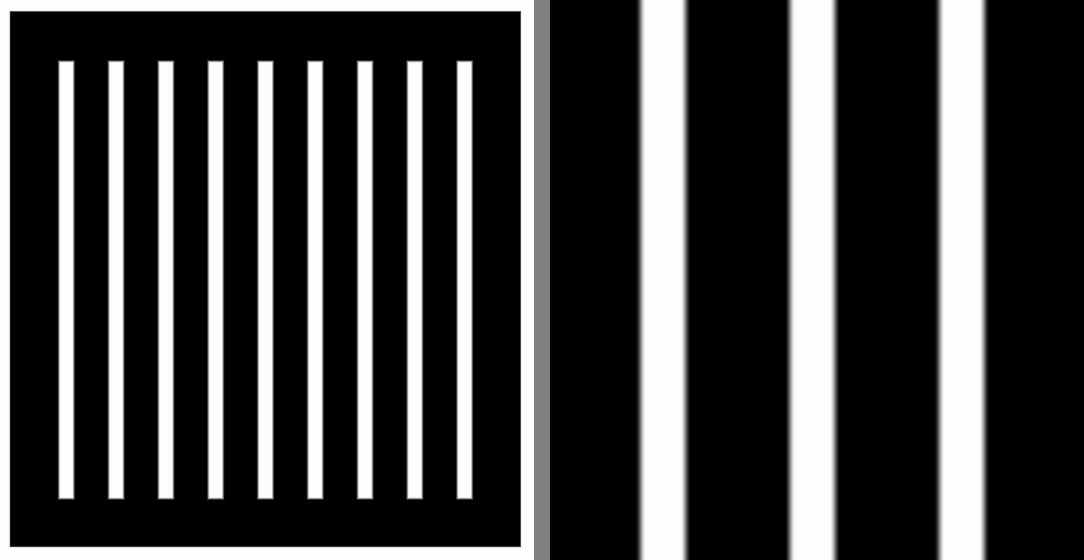
Left: the whole. Right: its middle third, enlarged.
Give the GLSL for this pattern, as a Shadertoy shader.

```glsl
// Lengths are fractions of the canvas height, measured from its centre
const vec3 PAPER = vec3(0.992);
const vec3 INK = vec3(0.0);
const vec2 PANEL_CENTER = vec2(-0.0029, 0.0016);
const vec2 PANEL_HALF = vec2(0.4561, 0.4782);
const vec2 BARS_CENTER = vec2(-0.0027, 0.0);
const vec2 BAR_HALF = vec2(0.0134, 0.3906);
const float BAR_PITCH = 0.0889;
const float BAR_COUNT = 9.0;
const float PANEL_SOFTNESS = 0.0018;
const float BAR_SOFTNESS = 0.0031;

float boxDistance(vec2 p, vec2 halfSize) {
    vec2 d = abs(p) - halfSize;
    return length(max(d, 0.0)) + min(max(d.x, d.y), 0.0);
}

// Coverage of a shape, with an edge never sharper than one pixel
float coverage(float dist, float softness) {
    float w = max(softness, 0.7 / iResolution.y);
    return 1.0 - smoothstep(-w, w, dist);
}

// Distance to the nearest bar in a finite, centred row
float barsDistance(vec2 p) {
    float lastIndex = 0.5 * (BAR_COUNT - 1.0);
    float index = floor(p.x / BAR_PITCH + lastIndex + 0.5) - lastIndex;
    p.x -= BAR_PITCH * clamp(index, -lastIndex, lastIndex);
    return boxDistance(p, BAR_HALF);
}

void mainImage(out vec4 fragColor, in vec2 fragCoord) {
    vec2 p = (fragCoord - 0.5 * iResolution.xy) / iResolution.y;

    // Dark panel on a pale margin
    float panel = coverage(boxDistance(p - PANEL_CENTER, PANEL_HALF), PANEL_SOFTNESS);
    vec3 color = mix(PAPER, INK, panel);

    // Pale upright bars
    float bars = coverage(barsDistance(p - BARS_CENTER), BAR_SOFTNESS);
    color = mix(color, PAPER, bars);

    fragColor = vec4(color, 1.0);
}
```
